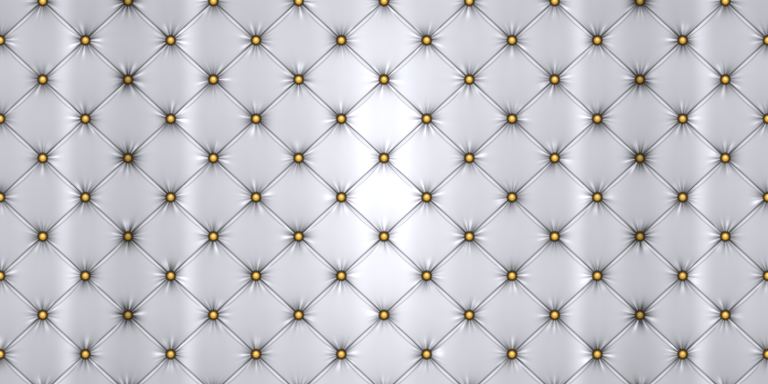
Reproduce this pattern procedurally as a WebGL 1 fragment shader.

```glsl
precision highp float;

uniform vec2 u_resolution;

vec2 randomGradient(vec2 cell) {
  float angle = 6.2832 * fract(sin(dot(cell, vec2(127.1, 311.7))) * 43758.5);
  return vec2(cos(angle), sin(angle));
}

float gradientNoise(vec2 p) {
  vec2 i = floor(p), f = fract(p);
  vec2 w = f * f * f * (f * (f * 6.0 - 15.0) + 10.0);
  float low = mix(dot(randomGradient(i), f),
                  dot(randomGradient(i + vec2(1, 0)), f - vec2(1, 0)), w.x);
  float high = mix(dot(randomGradient(i + vec2(0, 1)), f - vec2(0, 1)),
                   dot(randomGradient(i + 1.0), f - 1.0), w.x);
  return mix(low, high, w.y);
}

// Soft line of the given half width, faded to stay even at small sizes
float line(float d, float halfWidth, float px) {
  float soft = max(halfWidth, 0.7 * px);
  return exp(-d * d / (soft * soft)) * halfWidth / soft;
}

// Crease between two buttons: x is the dark fold, y the lit lip beneath it
vec2 seam(float d, float along, float px) {
  float slack = sin(3.1416 * along);
  float pull = 1.0 - slack;
  float lip = 0.0015 + 0.004 * slack;
  float fold = line(d + 0.3 * lip, 0.0022, px) * mix(0.38, 0.75, pull);
  fold += line(d - 1.6 * lip, 0.0016, px) * 0.22 * (1.0 - pull * pull);
  fold += exp(-abs(d) / 0.007) * mix(0.06, 0.18, pull);
  return vec2(fold, line(d - 0.7 * lip, 0.0025, px) * 0.75 * slack);
}

void main() {
  vec2 p = gl_FragCoord.xy / u_resolution.y;
  p.x += 1.0 - 0.5 * u_resolution.x / u_resolution.y;
  float px = 1.0 / u_resolution.y;

  // Diagonal lattice with a button at every integer point
  vec2 halfCell = vec2(0.1111, 0.1022);
  vec2 q = (p - vec2(1.0, 0.1797)) / halfCell;
  vec2 lattice = 0.5 * vec2(q.x + q.y, q.x - q.y);
  vec2 buttonId = floor(lattice + 0.5);
  vec2 rel = lattice - buttonId;
  vec2 offset = vec2(rel.x + rel.y, rel.x - rel.y) * halfCell;
  float r = length(offset);

  // Room light: bright centre, two dull columns with sheen beside them
  float side = abs(p.x - 1.0);
  float column = abs(side - 0.667);
  float dull = exp(-pow(column / 0.08, 2.0));
  float broad = exp(-pow(side / 0.42, 2.0));
  float glow = exp(-pow(side / 0.14, 2.0) - pow((p.y - 0.54) / 0.4, 2.0));

  // Padded panel
  vec2 c = fract(lattice) - 0.5;
  float across = c.x + c.y;
  float up = c.x - c.y;
  float flank = smoothstep(0.15, 0.8, abs(across));
  float shade = 0.785 + 0.075 * broad + 0.03 * up - 0.025 * dull;
  shade += flank * (0.05 + 0.15 * exp(-pow((column - 0.14) / 0.06, 2.0)));
  shade += 0.2 * glow * (0.75 + 0.25 * flank);
  shade += 0.012 * gradientNoise(p * vec2(14.0, 9.0));
  shade -= 0.035 * smoothstep(0.25, 0.0, p.y) + 0.03 * smoothstep(0.85, 1.0, p.y);

  // Seams, both lit from above
  vec2 d = rel / 6.65;
  vec2 falling = seam(-d.x, fract(lattice.y), px);
  vec2 rising = seam(d.y, fract(lattice.x), px);
  float fold = min(falling.x + rising.x, 0.85);
  float lip = max(falling.y, rising.y);
  shade = mix(shade, 0.97, lip * (0.7 + 0.3 * broad));
  shade = mix(shade, 0.27, fold);

  // Gathered leather: hollow and radiating puckers around each button
  vec2 dir = offset / max(r, 0.0005);
  float pucker = gradientNoise(dir * 3.6 + buttonId * 5.3);
  float hollow = exp(-pow(r / 0.026, 2.0)) * (0.62 + 0.9 * pucker);
  hollow += 0.25 * exp(-r / 0.022) * (1.0 + 1.2 * pucker);
  hollow *= 0.85 + 0.45 * dull - 0.25 * glow;
  shade = mix(shade, 0.24, clamp(hollow, 0.0, 0.9));
  shade += 0.3 * max(-pucker, 0.0) * exp(-pow((r - 0.032) / 0.012, 2.0));

  vec3 color = shade * vec3(0.995, 1.0, 1.035);

  // Brass button with a dark rim and pale crown
  float dome = r / 0.0115;
  float crown = length(offset - vec2(0.0, 0.002)) / 0.0115;
  vec3 brass = mix(vec3(0.90, 0.68, 0.24), vec3(0.34, 0.23, 0.08),
                   smoothstep(0.45, 1.0, dome));
  brass = mix(brass, vec3(1.0, 0.92, 0.62), smoothstep(0.6, 0.1, crown));
  brass *= 1.0 - 0.28 * dull;
  color = mix(color, vec3(0.17, 0.14, 0.11),
              0.7 * smoothstep(0.0145 + px, 0.0115, r));
  color = mix(color, brass, 1.0 - smoothstep(0.0115 - px, 0.0115 + px, r));

  gl_FragColor = vec4(clamp(color, 0.0, 1.0), 1.0);
}
```
